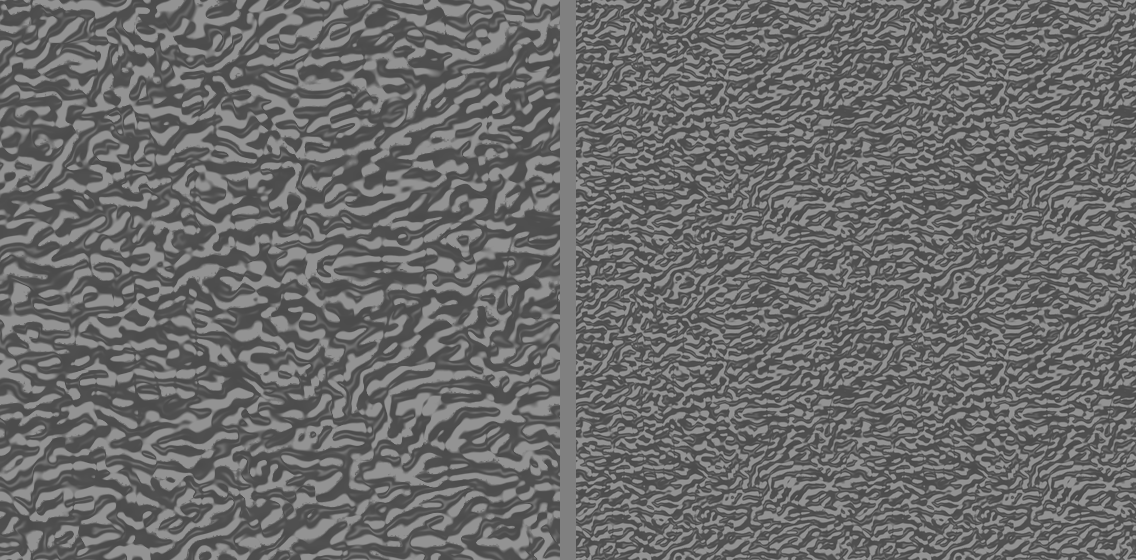
Left: one tile. Right: repeated 2 by 2.
Write a three.js fragment shader that draws this texture.

```glsl
// Wrinkled hide: short, pale, flat-topped islands in wavy tilted rows with dark furrows between.
varying vec2 vUv;

const float TAU = 6.2831853;
const float CELLS = 24.0;         // wavelet cells across the tile
const float WAVES_PER_CELL = 1.3; // mean number of rows in one cell
const float ROW_TILT = 0.17;      // mean slope of the rows, in radians
const vec3 FURROW = vec3(0.304);
const vec3 PLATEAU = vec3(0.577);

// Sine-free hash, three values from 0 to 1
vec3 hash3(vec3 p) {
  p = fract(p * vec3(0.1031, 0.1030, 0.0973));
  p += dot(p, p.yxz + 33.33);
  return fract((p.xxy + p.yxx) * p.zyx);
}

// Value noise from -1 to 1 that wraps after a whole number of periods
float wrapNoise(vec2 uv, vec2 periods, float seed) {
  vec2 p = uv * periods;
  vec2 cell = floor(p);
  vec2 f = p - cell;
  f = f * f * (3.0 - 2.0 * f);
  vec2 lo = mod(cell, periods);
  vec2 hi = mod(cell + 1.0, periods);
  float bottom = mix(hash3(vec3(lo, seed)).x, hash3(vec3(hi.x, lo.y, seed)).x, f.x);
  float top = mix(hash3(vec3(lo.x, hi.y, seed)).x, hash3(vec3(hi, seed)).x, f.x);
  return 2.0 * mix(bottom, top, f.y) - 1.0;
}

vec2 wrapWarp(vec2 uv, float periods, float seed) {
  vec2 n = vec2(periods);
  return vec2(wrapNoise(uv, n, seed), wrapNoise(uv, n, seed + 1.0));
}

// Sum of scattered wavelets: x is the height, y the same wave a quarter turn later
vec2 waveletField(vec2 uv, float tilt, float spread) {
  vec2 p = uv * CELLS;
  vec2 home = floor(p);
  vec2 sum = vec2(0.0);
  for (int j = -1; j <= 1; j++) {
    for (int i = -1; i <= 1; i++) {
      vec2 cell = home + vec2(float(i), float(j));
      vec2 id = mod(cell, CELLS);
      for (int k = 0; k < 3; k++) {
        vec3 place = hash3(vec3(id, 11.0 + float(k)));
        vec3 shape = hash3(vec3(id, 41.0 + float(k)));
        vec2 d = p - cell - place.xy;
        float window = max(0.0, 1.0 - dot(d, d));
        float angle = tilt + spread * (shape.x - 0.5);
        float waves = WAVES_PER_CELL * mix(0.65, 1.4, shape.y);
        float across = dot(d, vec2(-sin(angle), cos(angle)));
        float phase = TAU * (across * waves + place.z);
        sum += window * window * window * vec2(cos(phase), sin(phase));
      }
    }
  }
  return sum / 0.82;
}

// Even out the strength of the waves, keeping weak spots a little weaker
vec2 equalize(vec2 wave) {
  return wave / (0.35 + 0.75 * length(wave));
}

// Soft pale fold along the bottom of a furrow
float fold(vec2 wave, float width) {
  float line = 1.0 - smoothstep(0.0, width, abs(wave.y));
  return line * smoothstep(0.25, 0.8, -wave.x);
}

// Curved dark cut where a noise passes through zero
float cut(float noise, float width) {
  return 1.0 - smoothstep(0.0, width, abs(noise));
}

void main() {
  // Bend the rows; vary their direction and their order from region to region
  vec2 uv = vUv + 0.007 * wrapWarp(vUv, 11.0, 3.0) + 0.003 * wrapWarp(vUv, 42.0, 6.0);
  float tilt = ROW_TILT + 0.4 * wrapNoise(vUv, vec2(4.0, 5.0), 9.0);
  float spread = 1.5 + 0.9 * wrapNoise(vUv, vec2(6.0, 7.0), 12.0);
  vec2 wave = equalize(waveletField(uv, tilt, spread));

  // Ragged outlines, with cuts that part long rows into islands
  float ragged = wrapNoise(uv, vec2(60.0, 85.0), 15.0);
  float cuts = cut(wrapNoise(uv, vec2(27.0, 19.0), 27.0), 0.22);
  float height = wave.x + 0.12 * ragged - 0.62 * cuts + 0.07;

  // Speckle, mostly on the lower flank of the islands
  float grain = wrapNoise(vUv, vec2(320.0), 18.0);
  float lowerFlank = 1.0 - 0.8 * smoothstep(-0.6, 0.3, wave.y);
  float patches = smoothstep(-0.5, 0.5, wrapNoise(vUv, vec2(24.0, 30.0), 21.0));
  height += 0.42 * grain * lowerFlank * patches * smoothstep(0.1, 0.5, height);

  // Islands over furrows, then broken folds and mottling in the dark
  float island = smoothstep(-0.2, 0.68, height);
  float broken = smoothstep(-0.35, 0.5, wrapNoise(uv, vec2(34.0, 40.0), 30.0));
  float folds = fold(wave, 0.75) * broken * (1.0 - 0.7 * cuts);
  float mottle = 0.012 * wrapNoise(uv, vec2(40.0, 70.0), 24.0) * (1.0 - island);
  float tone = clamp(island + 0.55 * folds, 0.0, 1.0);
  gl_FragColor = vec4(mix(FURROW, PLATEAU, tone) + mottle, 1.0);
}
```
